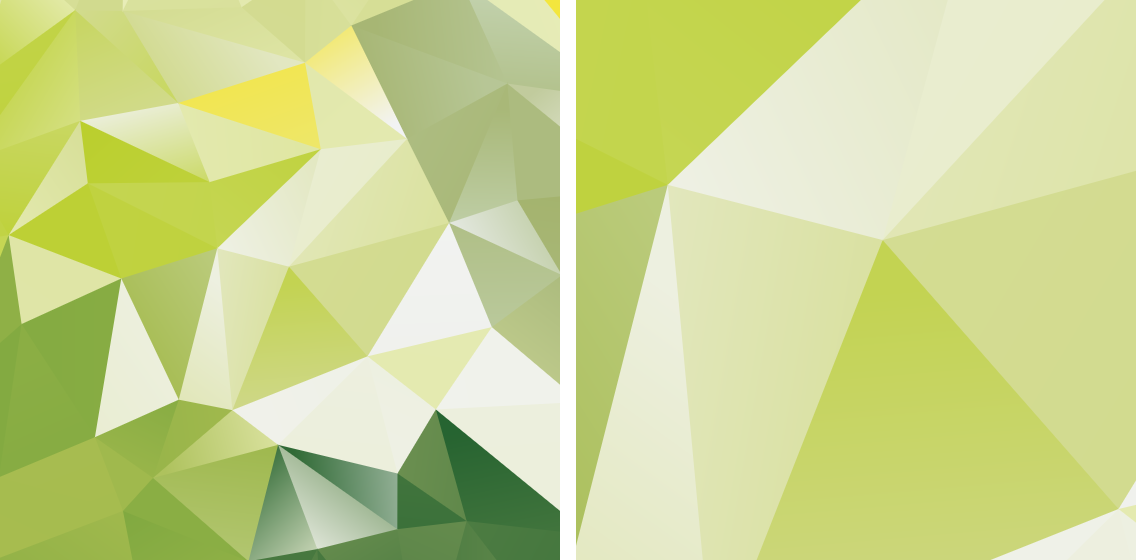
Left: the whole. Right: its middle third, enlarged.
This background is drawn by a WebGL 2 fragment shader. Its source:

```glsl
#version 300 es
precision highp float;

uniform vec2 u_resolution;
out vec4 fragColor;

const float GRID = 5.6;          // mesh cells along the short side
const float JITTER = 0.42;       // vertex shift in cells, below 0.5 keeps the mesh valid
const float TURN = 0.28;         // mesh rotation in radians
const float CHANCE = 0.5;        // randomness of the colour choice
const float GRADIENT_LENGTH = 0.22;
const float BLEND = 0.45;        // strongest blend into a second colour
const float SEED = 3.0;

const int COLORS = 7;
// white, pale lime, lime, leaf green, sage, dark green, yellow
const vec3 MAIN[COLORS] = vec3[COLORS](
    vec3(0.93, 0.94, 0.88), vec3(0.85, 0.88, 0.61), vec3(0.76, 0.83, 0.28),
    vec3(0.60, 0.71, 0.29), vec3(0.69, 0.75, 0.53), vec3(0.37, 0.53, 0.29),
    vec3(0.94, 0.89, 0.42));
const vec3 PARTNER[COLORS] = vec3[COLORS](
    vec3(0.96, 0.96, 0.99), vec3(0.91, 0.93, 0.72), vec3(0.73, 0.81, 0.17),
    vec3(0.50, 0.66, 0.25), vec3(0.79, 0.85, 0.74), vec3(0.15, 0.39, 0.19),
    vec3(0.92, 0.87, 0.68));
// home position, reach, bias
const vec4 REGION[COLORS] = vec4[COLORS](
    vec4(0.65, 0.52, 0.50, 0.60), vec4(0.38, 0.80, 0.50, 0.70),
    vec4(0.14, 0.71, 0.30, 1.00), vec4(0.12, 0.17, 0.27, 1.30),
    vec4(0.88, 0.72, 0.26, 0.90), vec4(0.78, 0.04, 0.23, 1.50),
    vec4(0.55, 0.60, 0.70, -1.00));

float hash(vec2 p, float salt) {
    vec3 q = fract(vec3(p.xyx + salt * 7.31 + SEED) * vec3(0.1031, 0.1030, 0.0973));
    q += dot(q, q.yzx + 33.33);
    return fract((q.x + q.y) * q.z);
}

float cross2(vec2 a, vec2 b) { return a.x * b.y - a.y * b.x; }

float area(vec2 a, vec2 b, vec2 c) { return cross2(b - a, c - a); }

mat2 rotation(float angle) {
    float c = cos(angle), s = sin(angle);
    return mat2(c, s, -s, c);
}

// Mesh vertex in canvas units
vec2 vertex(vec2 id) {
    vec2 shift = vec2(hash(id, 1.0), hash(id, 2.0)) * 2.0 - 1.0;
    return rotation(TURN) * (id + JITTER * shift) / GRID;
}

// Signed distance to an edge, positive on its left
float edge(vec2 p, vec2 a, vec2 b) {
    return cross2(b - a, p - a) / max(length(b - a), 1e-5);
}

// Weighted random colour, likelier near its home region
vec3 pickColor(vec2 center, vec2 id, float salt) {
    float bestScore = -1e9;
    int best = 0;
    for (int i = 0; i < COLORS; i++) {
        vec2 offset = (center - REGION[i].xy) / REGION[i].z;
        float h = clamp(hash(id, salt + float(i)), 0.001, 0.999);
        float score = REGION[i].w - dot(offset, offset) - CHANCE * log(-log(h));
        if (score > bestScore) {
            bestScore = score;
            best = i;
        }
    }
    return mix(MAIN[best], PARTNER[best], hash(id, salt + 9.0) * 1.7 - 0.7);
}

// Linear gradient across one facet
vec3 facetColor(vec2 p, vec2 center, vec2 id) {
    vec3 first = pickColor(center, id, 10.0);
    vec3 second = pickColor(center, id, 30.0);
    float angle = 6.2832 * hash(id, 50.0);
    float t = dot(p - center, vec2(cos(angle), sin(angle))) / GRADIENT_LENGTH + 0.5;
    return mix(first, second, BLEND * hash(id, 51.0) * clamp(t, 0.0, 1.0) * 2.0);
}

// Adds a counterclockwise facet, colour in rgb and coverage in a
void addFacet(inout vec4 sum, vec2 p, vec2 a, vec2 b, vec2 c, vec2 id, float pixel) {
    float inside = min(edge(p, a, b), min(edge(p, b, c), edge(p, c, a)));
    float coverage = clamp(inside / pixel + 0.5, 0.0, 1.0);
    if (coverage > 0.0) {
        sum += coverage * vec4(facetColor(p, (a + b + c) / 3.0, id), 1.0);
    }
}

void main() {
    float pixel = 1.0 / min(u_resolution.x, u_resolution.y);
    vec2 p = gl_FragCoord.xy * pixel;
    vec2 home = floor(rotation(-TURN) * p * GRID);

    vec4 sum = vec4(0.0);
    for (int y = -1; y <= 1; y++) {
        for (int x = -1; x <= 1; x++) {
            vec2 id = home + vec2(x, y);
            vec2 a = vertex(id), b = vertex(id + vec2(1, 0));
            vec2 c = vertex(id + vec2(1, 1)), d = vertex(id + vec2(0, 1));
            // Split along a valid diagonal, varied where both are valid
            float splitAC = min(area(a, b, c), area(a, c, d));
            float splitBD = min(area(a, b, d), area(b, c, d));
            bool useAC = splitAC > splitBD * mix(0.4, 1.6, hash(id, 3.0));
            addFacet(sum, p, a, b, useAC ? c : d, id, pixel);
            addFacet(sum, p, useAC ? a : b, c, d, id + 57.0, pixel);
        }
    }
    fragColor = vec4(clamp(sum.rgb / max(sum.a, 1e-4), 0.0, 1.0), 1.0);
}
```
